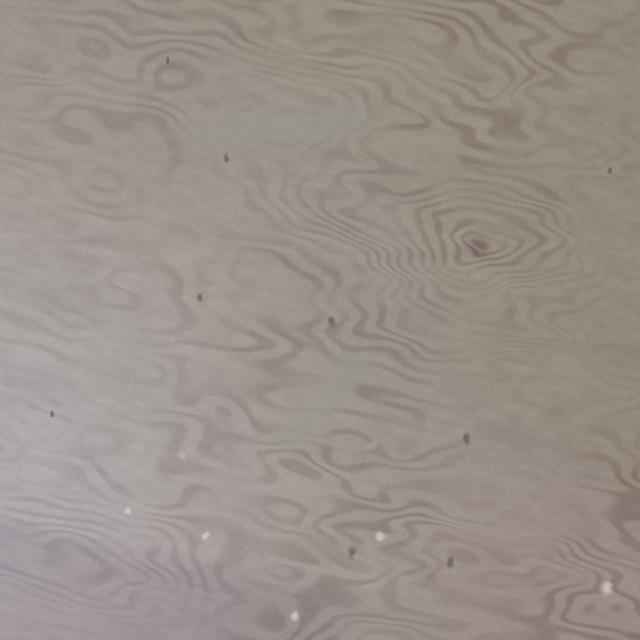
Write a WebGL 2 fragment shader that draws this texture.

```glsl
#version 300 es
precision highp float;

uniform vec2 u_resolution;
out vec4 fragColor;

const float TAU = 6.28319;

float hash(vec2 p) {
    vec3 q = fract(vec3(p.xyx) * 0.1031);
    q += dot(q, q.yzx + 33.33);
    return fract((q.x + q.y) * q.z);
}

float noise(vec2 p) {
    vec2 cell = floor(p);
    vec2 f = fract(p);
    f = f * f * (3.0 - 2.0 * f);
    float low = mix(hash(cell), hash(cell + vec2(1, 0)), f.x);
    float high = mix(hash(cell + vec2(0, 1)), hash(cell + vec2(1, 1)), f.x);
    return mix(low, high, f.y);
}

float fbm(vec2 p) {
    float sum = 0.0;
    float weight = 0.57;
    for (int i = 0; i < 3; i++) {
        sum += weight * noise(p);
        p = p * 2.1 + 17.3;
        weight *= 0.42;
    }
    return sum;
}

vec2 rotate(vec2 p, float angle) {
    float c = cos(angle), s = sin(angle);
    return vec2(c * p.x - s * p.y, s * p.x + c * p.y);
}

float segmentDistance(vec2 p, vec2 a, vec2 b) {
    vec2 along = b - a;
    float t = clamp(dot(p - a, along) / dot(along, along), 0.0, 1.0);
    return length(p - a - along * t);
}

// Height of the cut through the growth rings, in ring counts
float ringHeight(vec2 p, vec2 knot) {
    float figured = smoothstep(0.25, 0.6, p.x) * smoothstep(0.25, 0.6, noise(p * 4.0 + 5.0));
    float phase = p.y * TAU / 0.05 + 5.0 * noise(p * 7.0);
    p.x += 0.009 * figured * sin(phase);
    vec2 grain = rotate(p, 0.22);
    float height = 12.0 * fbm(grain * vec2(3.4, 8.0) + 3.7) + 13.0 * grain.y;
    height += 1.1 * noise(grain * vec2(16.0, 34.0));
    vec2 fromKnot = (p - knot) * vec2(1.0, 0.8);
    return height + 9.0 * exp(-6.0 * length(fromKnot));
}

// Soft-edged spots, at most one in each grid cell
float spots(vec2 p, float cells, float chance, float radius, vec2 squash, float seed) {
    vec2 cell = floor(p * cells);
    vec2 id = cell + seed;
    vec2 jitter = 0.2 + 0.6 * vec2(hash(id), hash(id + 31.7));
    vec2 offset = p - (cell + jitter) / cells;
    float size = radius * (0.6 + 0.6 * hash(id + 57.1));
    float edge = length(offset * squash) + 0.005 * (noise(p * 160.0) - 0.5);
    return step(hash(id + 83.9), chance) * (1.0 - smoothstep(size * 0.3, size * 1.2, edge));
}

float smear(vec2 p, vec2 a, vec2 b, float width) {
    float d = segmentDistance(p, a, b) + 0.025 * (fbm(p * 22.0) - 0.5);
    return 1.0 - smoothstep(width * 0.45, width * 1.25, d);
}

// Uneven light, brightest at the lower left
vec3 boardTone(vec2 p) {
    vec2 d = (p - vec2(-0.05, 0.25)) * vec2(1.15, 1.15);
    float glow = exp(-3.0 * dot(d, d));
    vec3 tone = mix(vec3(0.602, 0.56, 0.52), vec3(0.686, 0.67, 0.672), glow);
    tone -= 0.026 * smoothstep(0.55, 1.05, p.x);
    tone += vec3(0.016, 0.01, 0.02) * (1.0 - smoothstep(0.0, 0.45, p.y));
    float border = 0.19 - 0.2 * p.x + 0.012 * (noise(p * 9.0) - 0.5);
    float shade = (1.0 - smoothstep(border - 0.03, border + 0.012, p.y)) * (1.0 - smoothstep(0.3, 0.8, p.x));
    return tone - shade * vec3(0.045, 0.05, 0.035);
}

void main() {
    vec2 p = gl_FragCoord.xy / min(u_resolution.x, u_resolution.y);
    vec2 knot = vec2(0.745, 0.615);
    vec2 grain = rotate(p, 0.22);
    vec3 color = boardTone(p);

    // Growth rings, broken up and fading in patches
    float height = ringHeight(p, knot);
    float ring = smoothstep(-0.5, 1.0, sin(TAU * height));
    ring *= 1.0 - smoothstep(0.25, 0.6, fwidth(height));
    float strength = mix(0.3, 1.0, smoothstep(0.25, 0.7, noise(p * 5.0 + 41.0)));
    strength *= mix(0.4, 1.2, smoothstep(0.2, 0.75, noise(grain * vec2(13.0, 24.0) + 63.0)));
    strength *= mix(0.7, 1.15, smoothstep(0.1, 0.7, p.x));
    color -= ring * strength * vec3(0.052, 0.055, 0.053);

    // Fibres, mottling and fine grain
    color += 0.026 * (noise(grain * vec2(30.0, 120.0)) - 0.5);
    color += 0.026 * (fbm(grain * vec2(11.0, 17.0) + 9.0) - 0.5);
    color += 0.02 * (noise(p * 190.0) - 0.5);

    // Knot and pale smears
    float core = 1.0 - smoothstep(0.008, 0.03, length(p - knot) + 0.008 * noise(p * 60.0));
    color -= core * vec3(0.06, 0.065, 0.06);
    float pale = smear(p, vec2(0.31, 0.785), vec2(0.54, 0.81), 0.032);
    pale = max(pale, smear(p, vec2(0.45, 0.305), vec2(0.555, 0.435), 0.023));
    color = mix(color, vec3(0.59, 0.595, 0.565), 0.45 * pale);

    // Dark nail marks and light flecks
    float marks = spots(p, 5.0, 0.28, 0.008, vec2(1.4, 0.8), 12.0);
    color = mix(color, vec3(0.33, 0.29, 0.28), 0.55 * marks);
    float flecks = spots(p, 8.0, 0.38, 0.009, vec2(1.0), 71.0) * (1.0 - smoothstep(0.22, 0.36, p.y));
    color = mix(color, vec3(0.83, 0.81, 0.78), 0.75 * flecks);

    fragColor = vec4(color, 1.0);
}
```
